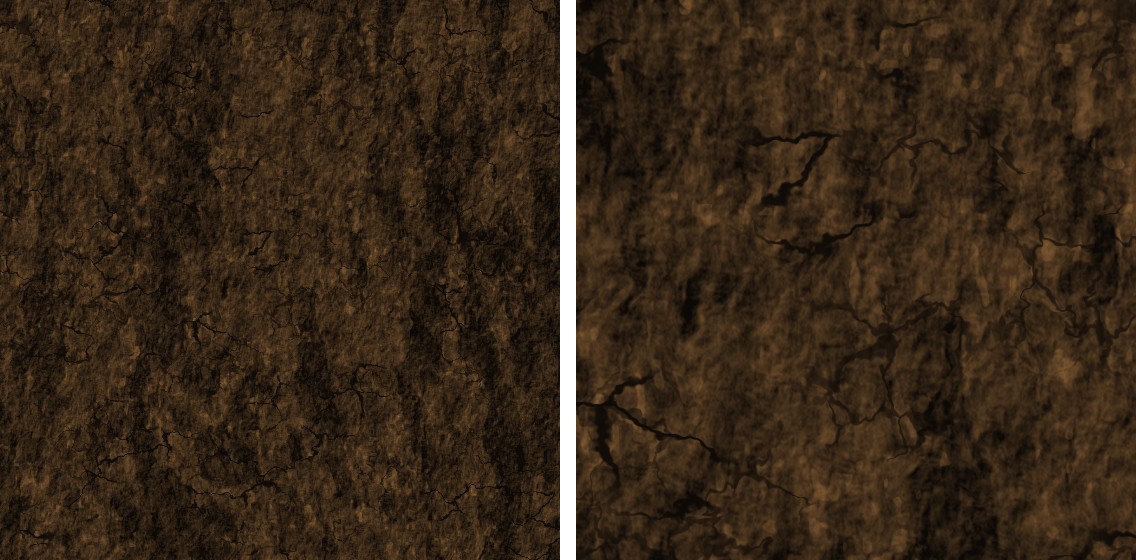
Left, the full canvas; right, a detail of the centre.
A WebGL 1 fragment shader for this texture:

```glsl
precision highp float;
uniform vec2 u_resolution;

float hash(vec2 p) {
  return fract(sin(dot(p, vec2(127.1, 311.7))) * 43758.5);
}

vec2 hash2(vec2 p) {
  return vec2(hash(p), hash(p + 41.3));
}

float noise(vec2 p) {
  vec2 i = floor(p), f = fract(p);
  f = f * f * (3.0 - 2.0 * f);
  return mix(mix(hash(i), hash(i + vec2(1.0, 0.0)), f.x),
             mix(hash(i + vec2(0.0, 1.0)), hash(i + 1.0), f.x), f.y);
}

// Higher gain keeps more of the fine octaves
float fbm(vec2 p, float gain) {
  float sum = 0.0, total = 0.0, amp = 1.0;
  for (int i = 0; i < 4; i++) {
    sum += amp * noise(p);
    total += amp;
    p = p * 2.03 + 17.7;
    amp *= gain;
  }
  return sum / total;
}

// Gap between the nearest and second nearest cell centres: zero on borders
float cellBorder(vec2 p) {
  vec2 cell = floor(p);
  float near = 8.0, second = 8.0;
  for (int y = -1; y <= 1; y++) {
    for (int x = -1; x <= 1; x++) {
      vec2 c = cell + vec2(float(x), float(y));
      float d = length(c + hash2(c) - p);
      second = min(second, max(near, d));
      near = min(near, d);
    }
  }
  return second - near;
}

// Bends the long grain sideways and roughens its outline
vec2 warpGrain(vec2 p) {
  float lean = noise(p * vec2(2.6, 3.6) + 5.0) - 0.5;
  vec2 rough = vec2(fbm(p * 40.0 + 3.0, 0.5), fbm(p * 40.0 + 31.0, 0.5)) - 0.5;
  return p + vec2(0.08 * lean, 0.0) + rough * vec2(0.02, 0.03);
}

// Jagged thin lines that show only where the mask noise is high
float crack(vec2 p, vec2 scale, float width, float seed) {
  vec2 jag = vec2(fbm(p * 45.0 + seed, 0.5), fbm(p * 45.0 + seed + 9.0, 0.5)) - 0.5;
  float border = cellBorder((p + 0.035 * jag) * scale + seed);
  float mask = smoothstep(0.56, 0.78, noise(p * vec2(15.0, 19.0) + seed));
  return mask * (1.0 - smoothstep(width * 0.3, width, border));
}

// Two leaning sets of ridges that fork where they cross
float ridgeHeight(vec2 p) {
  float left = fbm(vec2(p.x + 0.22 * p.y, p.y) * vec2(21.0, 4.4) + 2.0, 0.48);
  float right = fbm(vec2(p.x - 0.16 * p.y, p.y) * vec2(21.0, 4.4) + 53.0, 0.48);
  return max(left, right);
}

float plateMask(float ridge) {
  return smoothstep(0.5, 0.58, ridge);
}

float chipHeight(vec2 p) {
  return fbm(p * vec2(78.0, 54.0), 0.75);
}

vec3 barkColor(float tone) {
  vec3 shadow = vec3(0.045, 0.032, 0.022);
  vec3 crest = vec3(0.48, 0.335, 0.185);
  return mix(shadow, crest, clamp(tone, 0.0, 1.15));
}

void main() {
  vec2 p = gl_FragCoord.xy / min(u_resolution.x, u_resolution.y);
  vec2 q = warpGrain(p);
  vec2 lightStep = vec2(-0.0025, 0.003);

  // Tall ridges parted by dark furrows, with lit and shaded rims
  float ridge = ridgeHeight(q);
  float plate = plateMask(ridge);
  float pit = 1.0 - smoothstep(0.37, 0.48, ridge);
  float rim = plate - plateMask(ridgeHeight(q + lightStep));

  // Mottled flakes, upright fibres and fine grit
  float mottle = fbm(q * vec2(44.0, 28.0) + 11.0, 0.55) - 0.5;
  float fibre = fbm(q * vec2(95.0, 22.0) + 23.0, 0.55) - 0.5;
  float grit = fbm(p * vec2(115.0, 85.0), 0.85) - 0.5;

  // Chips lit from the upper left
  vec2 chip = mix(p, q, 0.5);
  float relief = chipHeight(chip) - chipHeight(chip + lightStep);

  float tone = 0.245 + 0.16 * plate - 0.07 * pit + 0.15 * rim;
  tone += mottle * mix(0.4, 0.55, plate) + 0.25 * fibre;
  tone += 0.6 * grit + 0.85 * relief;

  // Crisp pale flakes and small crumbs, scattered in patches
  float flake = smoothstep(0.62, 0.67, fbm(q * vec2(38.0, 25.0) + 71.0, 0.5));
  float crumb = smoothstep(0.7, 0.84, noise(chip * vec2(160.0, 105.0) + 7.0));
  tone += 0.1 * flake;
  tone += 0.25 * crumb * smoothstep(0.3, 0.65, noise(p * 24.0));

  // Short flat splits and a finer net of cracks
  float split = crack(p, vec2(11.0, 17.0), 0.065, 3.0);
  float hairline = crack(q, vec2(27.0, 21.0), 0.1, 27.0);
  tone *= 1.0 - 0.9 * split;
  tone *= 1.0 - 0.6 * hairline;

  gl_FragColor = vec4(barkColor(tone), 1.0);
}
```
